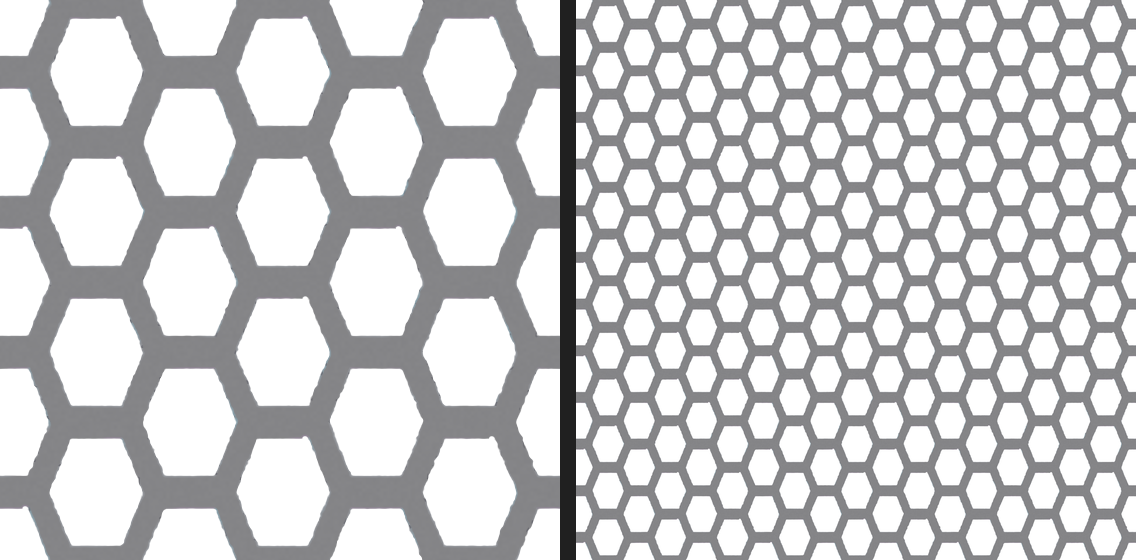
Left, the tile; right, the same tile 3 across and 3 down.
Write a three.js fragment shader that draws this pattern.

```glsl
// Grey honeycomb mesh with white flat-topped hexagonal holes, 3 x 4 repeats.
// Two staggered lattices of hexagon distances give the holes; wrapped value
// noise roughens the slanted sides and varies the rims of the bars.
varying vec2 vUv;

const vec2 REPEATS = vec2(3.0, 4.0);       // holes across and down, per lattice
const vec2 ORIGIN = vec2(0.172, 0.121);    // centre of the first hole
const float HALF_HEIGHT = 0.0957;
const float HALF_WIDTH = 0.0845;           // at the side corners
const float HALF_TOP = 0.0450;             // half length of the flat edges
const float ROUNDING = 0.004;
const float SOFTNESS = 0.0014;             // half width of the edge blend
const float SIDE_ROUGHNESS = 0.0046;
const float FLAT_ROUGHNESS = 0.0010;
const float ROUGH_CELLS = 96.0;            // noise cells per canvas
const float NICK_RADIUS = 0.0052;          // chip at the upper right corner
const float NICK_CHANCE = 0.65;
const float RIM_WIDTH = 0.0042;
const float GRAIN = 0.012;

const vec3 HOLE = vec3(1.0);
const vec3 BAR = vec3(0.52, 0.52, 0.53);
const vec3 RIM = vec3(0.57, 0.58, 0.60);
const vec3 BLUE_RIM = vec3(0.53, 0.62, 0.66);
const vec3 LAVENDER_RIM = vec3(0.56, 0.52, 0.58);
const vec3 FLECK = vec3(0.36, 0.36, 0.39);

float hash(vec2 p) {
  vec3 q = fract(p.xyx * 0.1031);
  q += dot(q, q.yzx + 33.33);
  return fract((q.x + q.y) * q.z);
}

// Value noise that wraps after a whole number of cells
float wrappedNoise(vec2 uv, float cells) {
  vec2 g = uv * cells;
  vec2 i = floor(g);
  vec2 f = fract(g);
  f = f * f * (3.0 - 2.0 * f);
  vec2 a = mod(i, cells);
  vec2 b = mod(i + 1.0, cells);
  return mix(mix(hash(a), hash(vec2(b.x, a.y)), f.x),
             mix(hash(vec2(a.x, b.y)), hash(b), f.x), f.y);
}

float smoothMax(float a, float b, float k) {
  float h = max(k - abs(a - b), 0.0) / k;
  return max(a, b) + h * h * k * 0.25;
}

// x: signed distance to the hole, y: 1 on slanted sides and 0 on flat ones
vec2 hexagon(vec2 p) {
  vec2 normal = normalize(vec2(HALF_HEIGHT, HALF_WIDTH - HALF_TOP));
  vec2 q = vec2(abs(p.x), sqrt(p.y * p.y + ROUNDING * ROUNDING));
  float side = dot(q - vec2(HALF_WIDTH, 0.0), normal);
  float cap = abs(p.y) - HALF_HEIGHT;
  return vec2(smoothMax(side, cap, ROUNDING),
              smoothstep(-ROUNDING, ROUNDING, side - cap));
}

void main() {
  // Nearest hole of the two staggered lattices
  float dist = 1.0;
  float slant = 0.0;
  vec2 local = vec2(0.0);
  for (int k = 0; k < 2; k++) {
    float lattice = float(k);
    vec2 g = (vUv - ORIGIN) * REPEATS - 0.5 * lattice;
    vec2 id = floor(g + 0.5);
    vec2 p = (g - id) / REPEATS;
    vec2 hex = hexagon(p);

    // Chipped corner on some of the holes
    float chance = hash(mod(id, REPEATS) + 17.0 * lattice + 5.0);
    vec2 corner = vec2(HALF_TOP - 0.0055, HALF_HEIGHT - 0.0010);
    float nick = length(p - corner) - NICK_RADIUS;
    hex.x = min(hex.x, mix(1.0, nick, step(chance, NICK_CHANCE)));

    if (hex.x < dist) {
      dist = hex.x;
      slant = hex.y;
      local = p;
    }
  }

  // Ragged edge
  float rough = mix(wrappedNoise(vUv, ROUGH_CELLS),
                    wrappedNoise(vUv, ROUGH_CELLS * 2.0), 0.35) - 0.5;
  dist += rough * mix(FLAT_ROUGHNESS, SIDE_ROUGHNESS, slant);

  // Bar with fine grain
  vec3 bar = BAR + GRAIN * (wrappedNoise(vUv, 160.0) - 0.5);

  // Patchy tinted rim: lavender above the holes, blue along the right sides
  float patches = wrappedNoise(vUv, 24.0);
  float rim = 1.0 - smoothstep(0.3 * RIM_WIDTH, RIM_WIDTH, dist);
  float above = (1.0 - slant) * step(0.0, local.y);
  float right = slant * step(0.0, local.x) * smoothstep(0.55, 0.9, patches);
  vec3 rimColor = mix(mix(RIM, LAVENDER_RIM, above), BLUE_RIM, right);
  bar = mix(bar, rimColor, rim * smoothstep(0.15, 0.65, patches));

  // Sparse dark flecks on the ragged sides
  float fleck = smoothstep(0.76, 0.90, wrappedNoise(vUv + 0.37, 128.0));
  bar = mix(bar, FLECK, 0.7 * fleck * rim * slant);

  float cover = smoothstep(-SOFTNESS, SOFTNESS, dist);
  gl_FragColor = vec4(mix(HOLE, bar, cover), 1.0);
}
```
